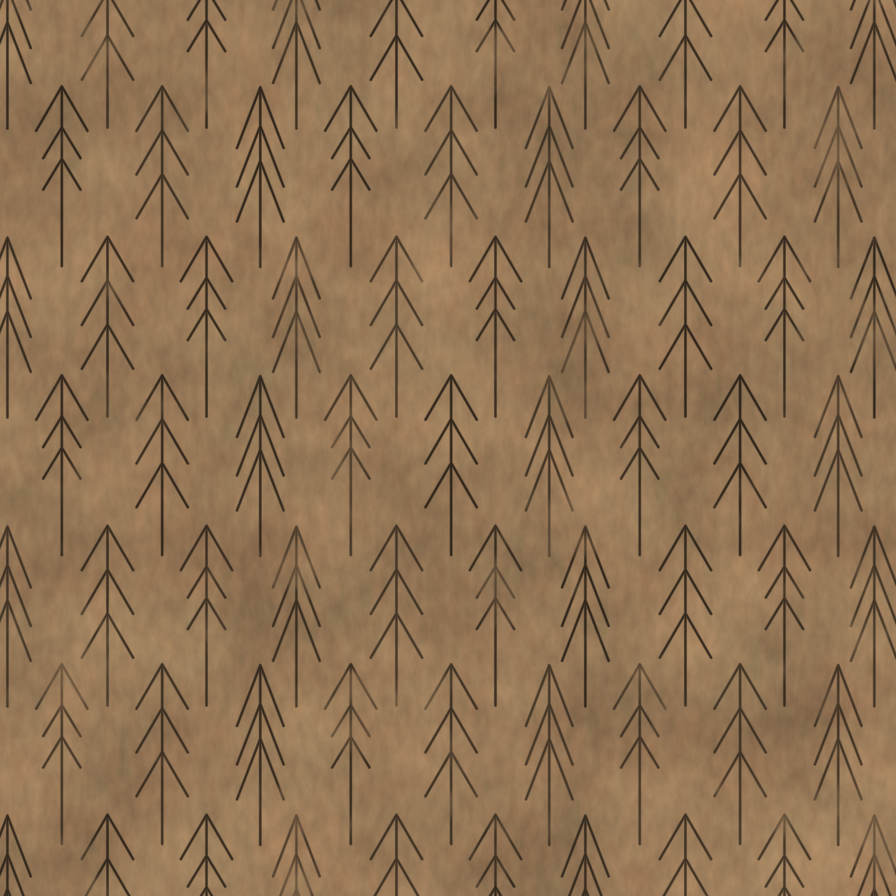
This pattern is drawn by a three.js fragment shader. Its source:

```glsl
varying vec2 vUv;

const float PERIOD = 0.3225;
const float TRUNK_LENGTH = 0.2005;
const vec3 PAPER = vec3(0.592, 0.472, 0.343);
const vec3 INK = vec3(0.125, 0.098, 0.07);

float hash(vec2 p) {
  vec3 q = fract(vec3(p.xyx) * 0.1031);
  q += dot(q, q.yzx + 33.33);
  return fract((q.x + q.y) * q.z);
}

vec2 gradient(vec2 cell) {
  float angle = 6.2832 * hash(cell);
  return vec2(cos(angle), sin(angle));
}

float gradientNoise(vec2 p) {
  vec2 i = floor(p);
  vec2 f = p - i;
  vec2 u = f * f * f * (f * (f * 6.0 - 15.0) + 10.0);
  vec2 e = vec2(1.0, 0.0);
  float low = mix(dot(gradient(i), f), dot(gradient(i + e.xy), f - e.xy), u.x);
  float high = mix(dot(gradient(i + e.yx), f - e.yx), dot(gradient(i + 1.0), f - 1.0), u.x);
  return mix(low, high, u.y);
}

float fbm(vec2 p, float gain) {
  float sum = 0.0;
  float amplitude = 1.0;
  for (int i = 0; i < 4; i++) {
    sum += amplitude * gradientNoise(p);
    p = p * 2.03 + 17.3;
    amplitude *= gain;
  }
  return sum;
}

float segment(vec2 p, vec2 a, vec2 b) {
  vec2 d = b - a;
  return length(p - a - d * clamp(dot(p - a, d) / dot(d, d), 0.0, 1.0));
}

float stroke(float dist, float halfWidth, float softness) {
  return 1.0 - smoothstep(halfWidth - softness, halfWidth + softness, dist);
}

// Tip at the origin, y running down; boughs are mirrored about the trunk
float treeDistance(vec2 p, vec2 lowerTips, vec2 topBough, vec2 lowerBough) {
  p.x = abs(p.x);
  float d = segment(p, vec2(0.0), vec2(0.0, TRUNK_LENGTH));
  d = min(d, segment(p, vec2(0.0), topBough));
  for (int i = 0; i < 2; i++) {
    vec2 tip = vec2(0.0, i == 0 ? lowerTips.x : lowerTips.y);
    d = min(d, segment(p, tip, tip + lowerBough));
  }
  return d;
}

// One kind of tree on a square lattice, with uneven ink per tree
float treeLattice(vec2 p, vec2 origin, vec2 lowerTips, vec2 topBough, vec2 lowerBough) {
  vec2 margin = vec2(0.5 * PERIOD, 0.05);
  vec2 q = p - origin + margin;
  vec2 cell = floor(q / PERIOD);
  vec2 local = q - cell * PERIOD - margin;
  float d = treeDistance(local, lowerTips, topBough, lowerBough);
  float strength = mix(0.78, 1.0, hash(cell + 40.0 + floor(origin * 900.0)));
  return strength * stroke(d, 0.0014, 0.0011);
}

float forest(vec2 p) {
  float ink = 0.0;
  for (int i = 0; i < 2; i++) {
    bool first = i == 0;
    float top = first ? 0.0964 : 0.2643;
    vec3 x = first ? vec3(0.069, 0.181, 0.2905) : vec3(0.2305, 0.120, 0.0083);
    // Short boughs, even boughs, steep boughs
    ink = max(ink, treeLattice(p, vec2(x.x, top), vec2(0.0456, 0.0807),
                               vec2(0.0286, 0.0495), vec2(0.0208, 0.0345)));
    ink = max(ink, treeLattice(p, vec2(x.y, top), vec2(0.0488, 0.0977),
                               vec2(0.0286, 0.0495), vec2(0.0286, 0.0495)));
    ink = max(ink, treeLattice(p, vec2(x.z, top + 0.001), vec2(0.043, 0.082),
                               vec2(0.026, 0.0677), vec2(0.026, 0.0677)));
  }
  return ink;
}

// Clouded paper with short upright fibres and a faint change of hue
vec3 paper(vec2 p) {
  float clouds = fbm(p * 6.0 + 3.7, 0.6);
  float fibres = fbm(p * vec2(85.0, 42.0) + 51.0, 0.55);
  float hue = gradientNoise(p * vec2(60.0, 30.0) + 90.0) + gradientNoise(p * 9.0 + 23.0);
  vec3 tint = vec3(0.014, -0.008, -0.006) * hue;
  return PAPER * (1.0 + 0.16 * clouds + 0.085 * fibres) + tint;
}

void main() {
  vec2 p = vec2(vUv.x, 1.0 - vUv.y);
  float wear = smoothstep(0.05, 0.6, fbm(p * 7.0 + 71.0, 0.6));
  float ink = forest(p) * 0.88 * (1.0 - 0.45 * wear);
  gl_FragColor = vec4(mix(paper(p), INK, ink), 1.0);
}
```
